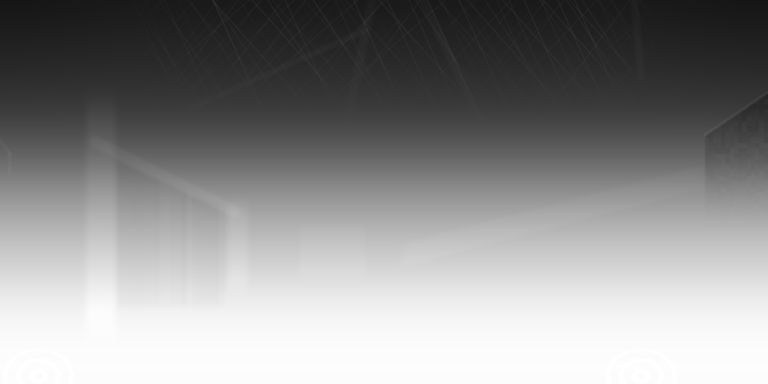
Reproduce this texture map procedurally as a Shadertoy shader.

```glsl
// A pale fog gradient, dark above and white below, over the ghost of a hall.
// A smooth curve through grey levels sets the fog; faint masks add the roof
// lattice, beams, left columns and panel, right wall, ledge and floor rings.

float hash(float n) {
    n = fract(n * 0.1031);
    n *= n + 33.33;
    return fract(n * (n + n));
}

// Soft band from a to b with edge width e
float band(float x, float a, float b, float e) {
    return smoothstep(a - e, a + e, x) * (1.0 - smoothstep(b - e, b + e, x));
}

// Soft line segment of half width w
float stroke(vec2 p, vec2 a, vec2 b, float w) {
    vec2 d = b - a;
    float t = clamp(dot(p - a, d) / dot(d, d), 0.0, 1.0);
    return 1.0 - smoothstep(w * 0.4, w * 1.5, length(p - a - d * t));
}

// Catmull-Rom curve of fog brightness from top to bottom
float fog(float y) {
    const float level[11] = float[11](0.10, 0.135, 0.18, 0.25, 0.385,
        0.56, 0.71, 0.835, 0.94, 0.985, 0.99);
    float s = clamp(y, 0.0, 0.9999) * 10.0;
    int i = int(s);
    float t = fract(s);
    float a = level[max(i - 1, 0)], b = level[i];
    float c = level[i + 1], d = level[min(i + 2, 10)];
    return b + 0.5 * t * (c - a + t * (2.0 * a - 5.0 * b + 4.0 * c - d
        + t * (3.0 * (b - c) + d - a)));
}

// Parallel thin lines, each cell with its own offset and strength
float lattice(float x, float spacing, float seed) {
    float cell = floor(x / spacing);
    float offset = 0.25 + 0.5 * hash(cell + seed);
    float dist = abs(fract(x / spacing) - offset) * spacing;
    return (1.0 - smoothstep(0.001, 0.004, dist)) * hash(cell + seed + 47.0);
}

// Roof lines and beams fading toward the fog
float roof(vec2 p) {
    float lines = 0.0;
    for (int i = 0; i < 3; i++) {
        float k = float(i);
        lines += lattice(p.x - (0.45 + 0.22 * k) * p.y, 0.045 + 0.02 * k, 11.0 + 90.0 * k);
        lines += lattice(p.x + (0.75 + 0.2 * k) * p.y, 0.06 + 0.02 * k, 31.0 + 70.0 * k) * 0.7;
    }
    float area = band(p.x, 0.42, 1.65, 0.12) * (1.0 - smoothstep(0.05, 0.33, p.y));
    float beams = stroke(p, vec2(0.98, -0.05), vec2(0.89, 0.38), 0.012)
        + stroke(p, vec2(1.09, -0.02), vec2(1.25, 0.31), 0.01)
        + stroke(p, vec2(1.65, -0.02), vec2(1.67, 0.2), 0.01)
        + stroke(p, vec2(0.95, 0.08), vec2(0.5, 0.28), 0.008);
    return 0.035 * lines * area + 0.02 * beams * (1.0 - smoothstep(0.1, 0.38, p.y));
}

// Pale columns and a streaked panel under a sloping lintel
float leftColumns(vec2 p) {
    float tall = band(p.x, 0.225, 0.3, 0.015) * band(p.y, 0.27, 0.85, 0.06);
    float small = band(p.x, 0.595, 0.645, 0.012) * band(p.y, 0.53, 0.75, 0.03);
    float top = 0.42 + 0.42 * (p.x - 0.3);
    float panel = band(p.x, 0.305, 0.585, 0.006) * band(p.y, top, 0.8, 0.015);
    float streak = hash(floor(p.x * 70.0) + 5.0) - 0.5;
    float lintel = stroke(p, vec2(0.25, 0.37), vec2(0.61, 0.55), 0.016);
    return 0.04 * tall + 0.03 * small + 0.025 * lintel + panel * (0.015 * streak - 0.02);
}

// Dark wall at the right, with a bright slanting rim and mottled stone
float rightWall(vec2 p) {
    float rim = 0.352 - 0.68 * (p.x - 1.836);
    float inside = smoothstep(1.832, 1.84, p.x) * smoothstep(rim - 0.004, rim + 0.006, p.y);
    vec2 cell = floor(p * vec2(90.0, 70.0));
    float stone = hash(cell.x + 57.0 * cell.y) - 0.5;
    float fade = 1.0 - smoothstep(0.36, 0.62, p.y);
    return fade * inside * (0.025 * stone - 0.05)
        + 0.04 * stroke(p, vec2(1.836, 0.352), vec2(2.02, 0.227), 0.004);
}

// Concentric arcs low on the floor
float rings(vec2 p, vec2 c) {
    float r = length((p - c) * vec2(1.0, 1.25));
    float arc = 1.0 - smoothstep(0.002, 0.009, abs(mod(r, 0.035) - 0.0175));
    return arc * (1.0 - smoothstep(0.085, 0.1, r));
}

void mainImage(out vec4 fragColor, in vec2 fragCoord) {
    // Height units, measured downward from the top
    vec2 p = vec2(fragCoord.x / iResolution.x * 2.0, 1.0 - fragCoord.y / iResolution.y);
    float grey = fog(p.y);

    // Ghost hall
    grey += roof(p) + leftColumns(p) + rightWall(p);
    float ledge = 0.43 + 0.26 * (1.836 - p.x);
    grey += 0.014 * band(p.x, 1.05, 1.836, 0.02) * band(p.y, ledge, ledge + 0.06, 0.008);
    grey += 0.012 * band(p.x, 0.78, 0.95, 0.006) * band(p.y, 0.59, 0.72, 0.02);
    grey += 0.02 * stroke(p, vec2(-0.01, 0.35), vec2(0.025, 0.4), 0.005);
    grey += 0.015 * stroke(p, vec2(0.025, 0.4), vec2(0.025, 0.45), 0.005);
    grey += 0.01 * (rings(p, vec2(1.67, 0.98)) + rings(p, vec2(0.1, 0.98)));

    // Dim upper corners
    grey -= 0.015 * smoothstep(0.6, 1.0, abs(p.x - 1.0)) * (1.0 - smoothstep(0.0, 0.4, p.y));
    fragColor = vec4(vec3(clamp(grey, 0.0, 1.0)), 1.0);
}
```
